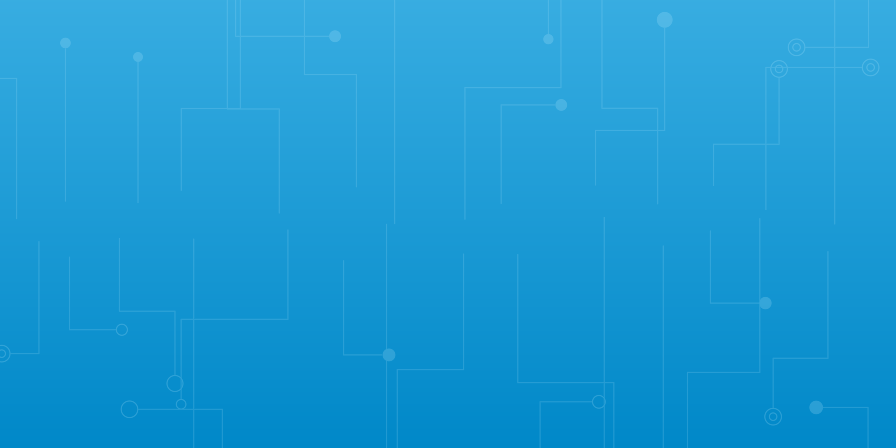
A Shadertoy shader for this background:

```glsl
vec4 hash4(float n) {
    return fract(sin(n * vec4(12.989, 78.233, 37.719, 53.147) + vec4(1.3, 4.1, 2.7, 5.9)) * 43758.55);
}

float segmentDistance(vec2 p, vec2 a, vec2 b) {
    vec2 ab = b - a;
    float t = clamp(dot(p - a, ab) / max(dot(ab, ab), 1e-6), 0.0, 1.0);
    return length(p - a - ab * t);
}

// Antialiased coverage of a signed distance
float cover(float d) {
    float px = 1.0 / iResolution.y;
    return 1.0 - smoothstep(-0.5 * px, 0.5 * px, d);
}

// Filled dot, single ring or double ring
float nodeMask(float d, float radius, float kind) {
    if (kind < 0.45) return cover(d - radius);
    float ring = abs(d - radius);
    if (kind > 0.68) ring = min(ring, abs(d - radius * 0.45));
    return cover(ring - 0.0013);
}

// One circuit trace; p.y is measured inward from the nearest edge
float trace(vec2 p, float slot, float seed) {
    vec4 a = hash4(seed);
    vec4 b = hash4(seed + 57.3);
    bool hanging = mod(slot, 6.0) == 4.0;

    float x = (slot + 0.2 + 0.6 * a.x) * 0.118;
    float freeEnd = hanging ? -0.05 : mix(0.41, 0.52, a.y);
    float jog = hanging ? mix(0.07, 0.14, a.z) : mix(0.12, 0.33, a.z);
    float shift = b.x < 0.2 ? 0.0 : mix(0.08, 0.24, a.w) * (b.y < 0.5 ? -1.0 : 1.0);

    // The far end stops at the jog, climbs to a node, or leaves the canvas
    float end = (hanging || b.z < 0.3) ? jog : jog - mix(0.06, 0.28, b.z);
    bool hasNode = end > 0.03;
    if (!hasNode) end = -0.05;

    vec2 corner = vec2(x + shift, jog);
    vec2 tip = vec2(corner.x, end);
    float d = segmentDistance(p, vec2(x, freeEnd), vec2(x, jog));
    d = min(d, segmentDistance(p, vec2(x, jog), corner));
    d = min(d, segmentDistance(p, corner, tip));
    float mask = 0.8 * cover(d - 0.0013);

    if (hasNode) {
        float kind = fract(b.w * 7.0 + slot * 0.618);
        float radius = kind > 0.68 ? 0.0185 : mix(0.010, 0.0185, b.w);
        float nd = length(p - tip);
        mask *= 1.0 - cover(nd - radius);
        mask = max(mask, nodeMask(nd, radius, kind));
    }
    return mask;
}

void mainImage(out vec4 fragColor, in vec2 fragCoord) {
    vec2 p = fragCoord / iResolution.y;

    // Vertical blue gradient
    vec3 color = mix(vec3(0.0, 0.533, 0.785), vec3(0.218, 0.677, 0.883), p.y);

    // Traces grow inward from the top and bottom edges
    float circuit = 0.0;
    for (float i = 0.0; i < 17.0; i++) {
        circuit = max(circuit, trace(vec2(p.x, 1.0 - p.y), i, i + 3.0));
        circuit = max(circuit, trace(p, i, i + 141.0));
    }
    color = mix(color, vec3(0.75, 0.93, 1.0), 0.2 * circuit);
    fragColor = vec4(color, 1.0);
}
```
